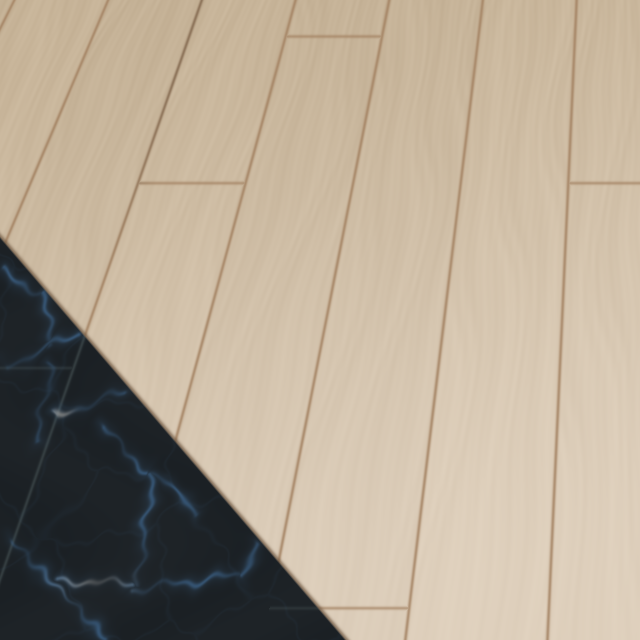
This texture is drawn by a Shadertoy shader. Its source:

```glsl
// Pale oak planks in perspective, meeting dark blue-veined marble along a diagonal.

const vec3 WOOD_FAR    = vec3(0.775, 0.700, 0.592);
const vec3 WOOD_NEAR   = vec3(0.868, 0.810, 0.734);
const vec3 SEAM_COLOR  = vec3(0.640, 0.510, 0.385);
const vec3 MARBLE_BASE = vec3(0.112, 0.132, 0.148);
const vec3 GROUT_COLOR = vec3(0.230, 0.270, 0.280);
const vec3 VEIN_BLUE   = vec3(0.230, 0.370, 0.510);
const vec3 VEIN_WHITE  = vec3(0.660, 0.650, 0.630);

const float SEAM_TOP    = 0.901;   // first seam at the top edge
const float SEAM_LEAN   = 0.0456;  // lean of that seam
const float PLANK_FAR   = 0.1464;  // plank width at the top edge
const float PLANK_GROW  = 0.0757;  // widening towards the viewer
const float DEPTH_START = 4.58;
const float DEPTH_STEP  = 0.685;   // depth between staggered joints
const float STAGGER     = 4.0;
const float SEAM_WIDTH  = 0.0028;
const float GRAIN       = 0.013;
const float EDGE_START  = 0.371;   // marble border at the left edge
const float EDGE_SLOPE  = 1.165;

// Vein segments: start and end, measured from the upper left
const int VEIN_COUNT = 12;
const vec4 VEINS[VEIN_COUNT] = vec4[](
    vec4(0.000, 0.423, 0.072, 0.462), vec4(0.072, 0.462, 0.078, 0.547),
    vec4(0.013, 0.573, 0.117, 0.521), vec4(0.081, 0.576, 0.055, 0.690),
    vec4(0.091, 0.651, 0.189, 0.612), vec4(0.159, 0.671, 0.234, 0.736),
    vec4(0.234, 0.736, 0.306, 0.797), vec4(0.238, 0.742, 0.215, 0.911),
    vec4(0.098, 0.908, 0.208, 0.911), vec4(0.208, 0.922, 0.380, 0.898),
    vec4(0.380, 0.898, 0.397, 0.846), vec4(0.020, 0.846, 0.169, 1.000));

vec2 hash2(vec2 p) {
    return fract(sin(vec2(dot(p, vec2(127.1, 311.7)), dot(p, vec2(269.5, 183.3)))) * 43758.5);
}

// Gap between the two nearest cell points; zero on cell borders
float cellBorder(vec2 p) {
    vec2 cell = floor(p), f = fract(p);
    float near1 = 8.0, near2 = 8.0;
    for (int y = -1; y <= 1; y++)
    for (int x = -1; x <= 1; x++) {
        vec2 offset = vec2(x, y);
        float d = length(offset + hash2(cell + offset) - f);
        near2 = min(near2, max(near1, d));
        near1 = min(near1, d);
    }
    return near2 - near1;
}

float segmentDistance(vec2 p, vec2 a, vec2 b) {
    vec2 pa = p - a, ba = b - a;
    return length(pa - ba * clamp(dot(pa, ba) / dot(ba, ba), 0.0, 1.0));
}

float softLine(float d, float width) {
    return exp(-d * d / (width * width));
}

// Layered sines that stretch along each plank
float woodGrain(float across, float depth, float row) {
    float bend = 2.2 * sin(depth * 1.9 + row * 4.7) + 1.1 * sin(depth * 4.3 + across * 5.0);
    float broad = sin(across * 13.0 + bend);
    float rings = sin(across * 46.0 + 2.0 * bend + 1.5 * broad);
    float fibre = sin(across * 103.0 + bend + 2.0 * sin(depth * 7.0 + row));
    return 0.45 * broad + 0.6 * rings + 0.35 * fibre;
}

vec3 marble(vec2 p, float grout) {
    vec2 warp = 0.005 * sin(p.yx * 71.0 + vec2(0.0, 2.0))
              + 0.003 * sin(p.yx * 163.0 + p * 60.0);
    vec2 q = p + warp;
    float core = 0.0, glow = 0.0;
    for (int i = 0; i < VEIN_COUNT; i++) {
        float d = segmentDistance(q, VEINS[i].xy, VEINS[i].zw);
        float strength = 0.65 + 0.35 * sin(p.x * 47.0 + p.y * 31.0 + float(i) * 2.4);
        core = max(core, strength * softLine(d, 0.0040));
        glow = max(glow, strength * softLine(d, 0.0130));
    }
    float hairline = softLine(cellBorder(q * 7.0 + 3.0), 0.035);
    float hot = softLine(length((p - vec2(0.150, 0.908)) * vec2(1.0, 2.0)), 0.050)
              + softLine(length(p - vec2(0.098, 0.648)), 0.020);
    vec3 color = MARBLE_BASE + 0.006 * sin(p.x * 19.0 + 3.0 * sin(p.y * 13.0));
    color = mix(color, GROUT_COLOR, 0.75 * grout);
    color = mix(color, VEIN_BLUE, 0.07 * hairline + 0.22 * glow);
    return mix(color, mix(VEIN_BLUE, VEIN_WHITE, min(hot, 1.0)), 0.75 * core);
}

void mainImage(out vec4 fragColor, in vec2 fragCoord) {
    vec2 p = fragCoord / iResolution.xy;
    p.y = 1.0 - p.y;

    // Floor coordinates: plank number across, stagger units in depth
    float scale = PLANK_FAR + PLANK_GROW * p.y;
    float across = (SEAM_TOP - SEAM_LEAN * p.y - p.x) / scale;
    float depth = (1.0 / scale - DEPTH_START) / DEPTH_STEP;
    float row = floor(across);

    // Long seams and staggered end joints; row zero is unbroken
    float seam = softLine(abs(across - round(across)) * scale, SEAM_WIDTH);
    float jointOffset = mod(depth - mod(1.0 - row, STAGGER) + 0.5 * STAGGER, STAGGER) - 0.5 * STAGGER;
    float jointDistance = abs(jointOffset) * scale * scale * DEPTH_STEP / PLANK_GROW;
    float joint = row == 0.0 ? 0.0 : softLine(jointDistance, SEAM_WIDTH);

    // Wood: light falls off towards the far left
    float light = smoothstep(-0.15, 1.0, p.y + 0.22 * (p.x - 0.5));
    vec3 wood = mix(WOOD_FAR, WOOD_NEAR, light);
    wood += 0.012 * (hash2(vec2(row, 5.0)).x - 0.5);
    wood += GRAIN * (1.0 - 0.45 * p.y) * woodGrain(across, depth, row) * vec3(0.9, 1.0, 1.1);
    float darkSeam = softLine(across - 4.0, 0.1) * (1.0 - smoothstep(0.1, 0.5, p.y));
    wood = mix(wood, SEAM_COLOR * (1.0 - 0.2 * darkSeam), max(0.80 * seam, 0.65 * joint));

    // Marble shares the floor grid, with wider tiles
    float tileSeam = softLine(abs(across - 4.0) * scale, SEAM_WIDTH);
    float edge = (p.y - EDGE_START - EDGE_SLOPE * p.x) / length(vec2(1.0, EDGE_SLOPE));
    wood = mix(wood, SEAM_COLOR * 0.7, 0.7 * softLine(edge + 0.001, 0.004));
    vec3 color = mix(wood, marble(p, max(tileSeam, 0.6 * joint)), smoothstep(-0.002, 0.002, edge));
    fragColor = vec4(color, 1.0);
}
```
